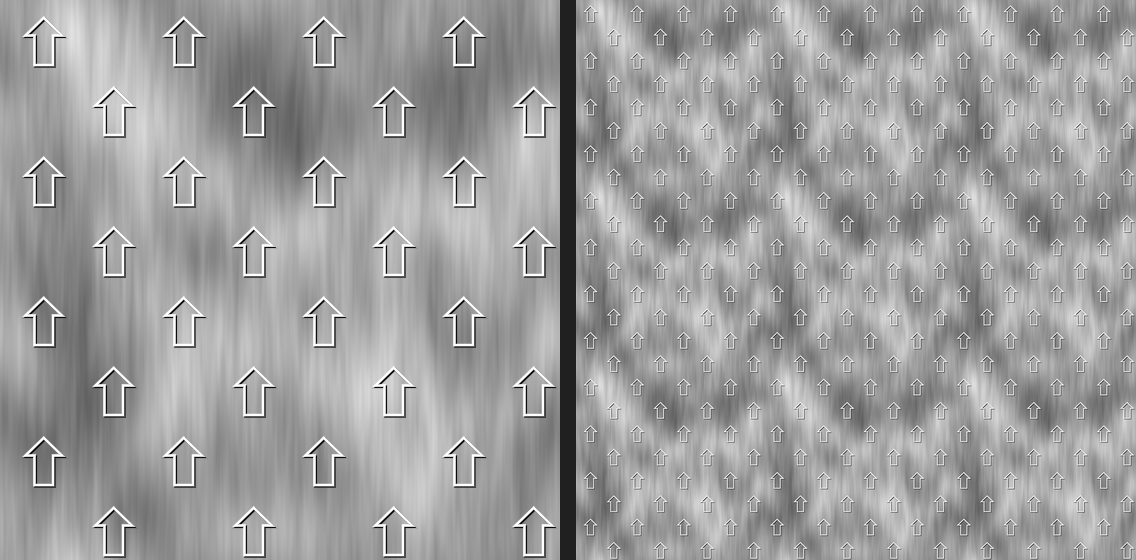
Left, the tile; right, the same tile 3 across and 3 down.
This pattern is drawn by a three.js fragment shader. Its source:

```glsl
#define COLUMNS 4.0
#define ROWS 8.0
#define STROKE 0.037
#define SHADOW_SHIFT vec2(0.018, -0.018)
#define EDGE 0.010
#define BASE_TONE 0.62
#define SHEEN_GAIN 0.10
#define CLOUD_GAIN 0.28
#define STREAK_GAIN 0.09
#define LINE_COLOR vec3(1.0)
#define SHADOW_COLOR vec3(0.02)

varying vec2 vUv;

const float TAU = 6.28319;

vec2 gradientAt(vec2 cell, vec2 period, float seed) {
  vec2 wrapped = mod(cell, period) + seed;
  float angle = TAU * fract(sin(dot(wrapped, vec2(127.1, 311.7))) * 43758.5);
  return vec2(cos(angle), sin(angle));
}

// Gradient noise that wraps after one canvas
float tiledNoise(vec2 uv, vec2 period, float seed) {
  vec2 p = uv * period;
  vec2 i = floor(p);
  vec2 f = p - i;
  vec2 u = f * f * f * (f * (f * 6.0 - 15.0) + 10.0);
  vec2 e = vec2(1.0, 0.0);
  float a = dot(gradientAt(i, period, seed), f);
  float b = dot(gradientAt(i + e.xy, period, seed), f - e.xy);
  float c = dot(gradientAt(i + e.yx, period, seed), f - e.yx);
  float d = dot(gradientAt(i + e.xx, period, seed), f - e.xx);
  return mix(mix(a, b, u.x), mix(c, d, u.x), u.y);
}

// Brushed metal: broad sheen and clouds crossed by fine vertical streaks
float metalTone(vec2 uv) {
  float sheen = cos(TAU * (uv.x - 0.15)) * cos(TAU * (uv.y - 0.78));
  float clouds = tiledNoise(uv, vec2(5.0, 4.0), 3.0)
               + 0.5 * tiledNoise(uv, vec2(11.0, 6.0), 17.0);
  float streaks = 0.0;
  vec2 period = vec2(24.0, 4.0);
  float gain = 1.0;
  for (int k = 0; k < 4; k++) {
    streaks += gain * tiledNoise(uv, period, 31.0 + 7.0 * float(k));
    period = vec2(period.x * 2.0, period.y + 2.0);
    gain *= 0.75;
  }
  return BASE_TONE + SHEEN_GAIN * sheen + CLOUD_GAIN * clouds + STREAK_GAIN * streaks;
}

// Mitred distance to an upward arrow, in units of one row
float arrowDistance(vec2 p) {
  float x = abs(p.x);
  float slope = dot(vec2(x, p.y - 0.771), normalize(vec2(0.297, 0.307)));
  float head = max(slope, 0.474 - p.y);
  float shaft = max(max(x - 0.151, 0.052 - p.y), slope);
  return min(head, shaft);
}

float outlineMask(vec2 p) {
  float d = arrowDistance(p);
  float band = abs(d + 0.5 * STROKE) - 0.5 * STROKE;
  return 1.0 - smoothstep(-EDGE, EDGE, band);
}

void main() {
  // Staggered rows of arrows
  float row = floor(vUv.y * ROWS);
  float stagger = 0.5 * mod(row + 1.0, 2.0);
  float column = fract(vUv.x * COLUMNS - 0.3125 - stagger + 0.5) - 0.5;
  vec2 p = vec2(column * ROWS / COLUMNS, fract(vUv.y * ROWS));

  // Metal, drop shadow, then white outline
  vec3 color = vec3(clamp(metalTone(vUv), 0.34, 0.9));
  color = mix(color, SHADOW_COLOR, outlineMask(p - SHADOW_SHIFT));
  color = mix(color, LINE_COLOR, outlineMask(p));
  gl_FragColor = vec4(color, 1.0);
}
```
